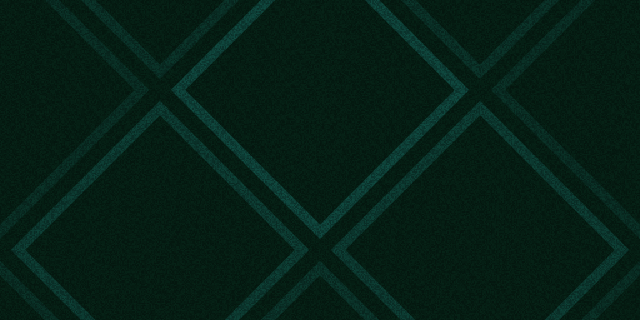
This pattern is drawn by a WebGL 2 fragment shader. Its source:

```glsl
#version 300 es
precision highp float;
// Dark green cloth with a lattice of outlined teal diamonds, brightest near the middle.

uniform vec2 u_resolution;
out vec4 fragColor;

const vec3 GROUND = vec3(0.019, 0.112, 0.073);
const vec3 TEAL = vec3(0.050, 0.240, 0.208);

const vec2 LATTICE_ORIGIN = vec2(0.0, 0.719); // a diamond centre, from the canvas middle line
const float OUTER_RADIUS = 0.466;             // half diagonals of the outline
const float INNER_RADIUS = 0.421;
const float GRAIN_ROWS = 256.0;
const float GRAIN_AMOUNT = 0.22;

float hash(vec2 p) {
    return fract(sin(dot(p, vec2(12.9898, 78.233))) * 43758.5453);
}

// Centre of the diamond cell holding p: two unit grids, offset by half a step
vec2 diamondCentre(vec2 p) {
    vec2 a = floor(p + 0.5);
    vec2 b = floor(p) + 0.5;
    vec2 da = abs(p - a);
    vec2 db = abs(p - b);
    return da.x + da.y < db.x + db.y ? a : b;
}

// Coverage of a mitred diamond outline
float diamondOutline(vec2 q, float inner, float outer, float pixel) {
    float middle = 0.5 * (inner + outer);
    float halfWidth = 0.5 * (outer - inner);
    float d = (abs(abs(q.x) + abs(q.y) - middle) - halfWidth) * 0.70711;
    return 1.0 - smoothstep(-0.6 * pixel, 0.6 * pixel, d);
}

// Each whole diamond fades with its distance from the canvas centre
float diamondStrength(vec2 centre, vec2 canvasCentre) {
    float d = distance(centre, canvasCentre);
    return mix(1.0, 0.42, smoothstep(0.2, 1.05, d));
}

// Fine brightness grain of the cloth
float clothGrain(vec2 p, float rows, float amount) {
    return 1.0 + amount * (2.0 * hash(floor(p * rows)) - 1.0);
}

void main() {
    // Canvas height is one unit
    vec2 uv = gl_FragCoord.xy / u_resolution.y;
    vec2 canvasCentre = 0.5 * u_resolution / u_resolution.y;
    float pixel = 1.0 / u_resolution.y;

    // Diamond lattice
    vec2 origin = LATTICE_ORIGIN + vec2(canvasCentre.x, 0.0);
    vec2 p = uv - origin;
    vec2 centre = diamondCentre(p);
    float line = diamondOutline(p - centre, INNER_RADIUS, OUTER_RADIUS, pixel);
    float strength = diamondStrength(centre + origin, canvasCentre);

    // Colour and grain
    vec3 color = mix(GROUND, TEAL, line * strength);
    color *= clothGrain(uv, GRAIN_ROWS, GRAIN_AMOUNT);
    fragColor = vec4(color, 1.0);
}
```
